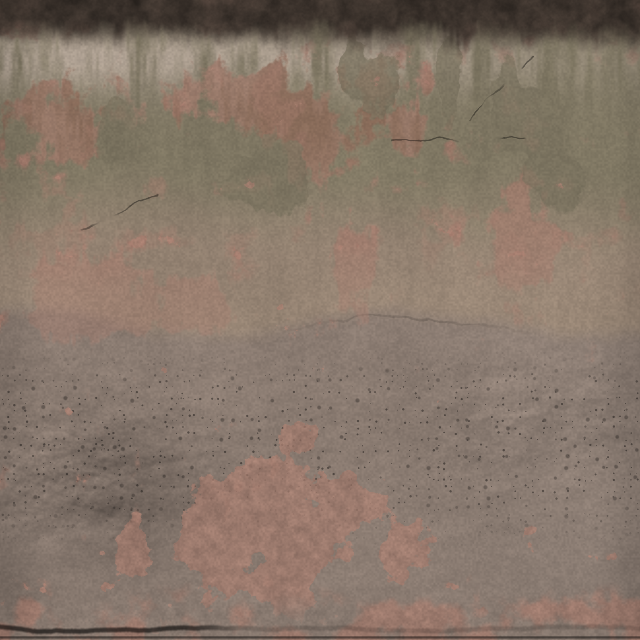
Reproduce this texture procedurally as a WebGL 2 fragment shader.

```glsl
#version 300 es
precision highp float;
// Weathered plaster wall: sooty top, streaked paint, bare concrete and flaking pink patches.
uniform vec2 u_resolution;
out vec4 fragColor;

#define CONCRETE vec3(.525, .468, .430)
#define PLASTER vec3(.590, .520, .455)
#define MOSS vec3(.470, .440, .365)
#define PINK vec3(.640, .480, .425)
#define RUST vec3(.480, .335, .265)
#define CHALK vec3(.690, .635, .580)
#define SOOT vec3(.215, .180, .158)
#define GRAIN .10
#define RELIEF .85

// Patches: centre xy, radius xy
const vec4 pinkHigh[8] = vec4[8](
  vec4(.09, .81, .08, .07), vec4(.37, .85, .10, .06), vec4(.50, .78, .05, .09), vec4(.64, .81, .06, .08),
  vec4(.82, .62, .06, .11), vec4(.55, .58, .04, .06), vec4(.11, .53, .06, .05), vec4(.26, .53, .13, .06));
const vec4 pinkLow[8] = vec4[8](
  vec4(.42, .19, .11, .06), vec4(.34, .14, .06, .07), vec4(.43, .25, .05, .03), vec4(.54, .21, .05, .04),
  vec4(.46, .10, .04, .05), vec4(.21, .13, .03, .04), vec4(.62, .14, .03, .04), vec4(.47, .32, .03, .03));
const vec4 mossPatch[8] = vec4[8](
  vec4(.55, .89, .02, .05), vec4(.60, .86, .03, .05), vec4(.70, .88, .02, .08), vec4(.79, .83, .03, .07),
  vec4(.85, .81, .04, .07), vec4(.88, .71, .05, .05), vec4(.18, .79, .03, .06), vec4(.42, .72, .08, .06));

float hash(vec2 p) {
  vec3 q = fract(vec3(p.xyx) * .1031);
  q += dot(q, q.yzx + 33.33);
  return fract((q.x + q.y) * q.z);
}

float noise(vec2 p) {
  vec2 i = floor(p), f = fract(p), e = vec2(1, 0);
  f = f * f * (3. - 2. * f);
  return mix(mix(hash(i), hash(i + e), f.x), mix(hash(i + e.yx), hash(i + e.xx), f.x), f.y);
}

float fbm(vec2 p) {
  float sum = 0., amp = .5;
  for (int i = 0; i < 6; i++) {
    sum += amp * noise(p);
    p = mat2(1.6, 1.2, -1.2, 1.6) * p + 7.3;
    amp *= .5;
  }
  return sum;
}

// Vertical runs keep their axes unrotated
float streaks(vec2 p) {
  return .5 * noise(p * vec2(28, 4)) + .3 * noise(p * vec2(75, 9)) + .2 * noise(p * vec2(190, 30));
}

float bell(vec2 p, vec4 patch_) {
  vec2 d = (p - patch_.xy) / patch_.zw;
  return exp(-dot(d, d));
}

float coverage(vec2 p, vec4 patches[8]) {
  float sum = 0.;
  for (int i = 0; i < 8; i++) sum += bell(p, patches[i]);
  return min(sum, 1.1);
}

float line(float d, float width) { return 1. - smoothstep(width * .2, width, abs(d)); }

float crack(vec2 p, vec2 a, vec2 b) {
  p += .022 * (vec2(fbm(p * 22.), fbm(p * 22. + 40.)) - .5);
  vec2 ab = b - a;
  float along = clamp(dot(p - a, ab) / dot(ab, ab), 0., 1.);
  return line(length(p - a - ab * along), .0022) * smoothstep(.3, .55, noise(p * 35.));
}

// Small round holes, one per jittered cell
float pits(vec2 p) {
  vec2 id = floor(p), c = .3 + .4 * vec2(hash(id), hash(id + 51.));
  float r = .22 * hash(id + 17.);
  return (1. - smoothstep(r * .5, r + .08, length(p - id - c))) * step(.72, hash(id + 93.));
}

void main() {
  vec2 p = gl_FragCoord.xy / u_resolution;
  float broad = fbm(p * 5.) - .5, rough = fbm(p * 24.) - .5, fine = fbm(p * 75.) - .5;
  float run = streaks(p) - .5, ragged = 1.7 * rough + .5 * fine;

  // Bare concrete with lit ridges and pits
  vec3 col = CONCRETE * (1. + .28 * broad) + .025 * smoothstep(.55, 1., p.x);
  vec2 q = p * vec2(17, 27);
  float slope = fbm(q + vec2(.06, -.14)) - fbm(q);
  float ridges = bell(p, vec4(.14, .26, .18, .11)) + .5 * bell(p, vec4(.82, .35, .22, .09));
  col *= 1. + RELIEF * slope * (.2 + ridges) - .09 * ridges;
  float pitZone = smoothstep(.12, .25, p.y) * (1. - smoothstep(.38, .47, p.y));
  col *= 1. - .4 * pitZone * max(pits(p * 110.), .7 * pits(p * 65.));

  // Plaster coat ending in a wavy lip
  float over = p.y - .482 - .018 * sin(p.x * 11. + 1.) - .05 * broad - .022 * rough;
  vec3 wall = mix(PLASTER, MOSS * 1.06, smoothstep(.58, .76, p.y + .1 * broad));
  col = mix(col, wall * (1. + .16 * broad + .12 * run), smoothstep(-.012, .028, over));
  col *= 1. - .16 * bell(p, vec4(.64, .47, .14, .1)) * line(over, .003);

  // Chalky runs, rust and peeling paint
  float pale = bell(p, vec4(.1, .91, .9, .055));
  col = mix(col, CHALK, pale * smoothstep(-.3, .12, run + .25 * rough));
  float peel = smoothstep(.38, .62, coverage(p, pinkHigh) + .75 * ragged + .9 * run);
  float rusty = smoothstep(.68, .82, p.y) * smoothstep(-.15, .15, run + .5 * broad);
  float height = smoothstep(.5, .7, p.y);
  col = mix(col, mix(PINK, RUST, .65 * rusty), peel * mix(.42, .68, height));
  col = mix(col, PINK, .4 * height * smoothstep(.08, .22, rough + .35 * run));
  float moss = smoothstep(.42, .52, coverage(p, mossPatch) + .55 * ragged + .5 * run);
  col = mix(col, MOSS * (1. + .2 * rough), .72 * moss);

  // Flaking pink below and the skirting band
  float low = smoothstep(.46, .53, coverage(p, pinkLow) + ragged);
  col = mix(col, PINK * (1. + .24 * fine), .72 * low);
  float skirt = 1. - smoothstep(.045, .085, p.y + .055 * (rough + broad));
  col = mix(col, mix(PINK, CONCRETE, smoothstep(-.15, .1, rough)) * (1. + .2 * fine), .75 * skirt);

  // Hairline cracks
  float hair = max(crack(p, vec2(.61, .78), vec2(.83, .78)), crack(p, vec2(.73, .81), vec2(.83, .91)));
  col *= 1. - .38 * max(hair, crack(p, vec2(.13, .64), vec2(.25, .70)));

  // Sooty top edge with ragged drips
  float soot = smoothstep(.925, .972, p.y + .045 * run + .035 * rough + .012 * p.x);
  col = mix(col, SOOT * (1. + .5 * fine + .8 * rough), .94 * soot);

  // Broken ledge and dark base line
  float ledge = .017 + .016 * (fbm(vec2(p.x * 14., 3)) - .5);
  col *= 1. - line(p.y - ledge, .006) * mix(.6, .15, smoothstep(.28, .4, p.x));
  col *= 1. - .45 * line(p.y - .004, .003);

  // Surface grain and slightly darker sides
  col *= 1. + GRAIN * (noise(p * 330.) - .5 + .6 * fine);
  col *= 1. - .09 * smoothstep(.42, .5, abs(p.x - .5));
  fragColor = vec4(clamp(col, 0., 1.), 1);
}
```
